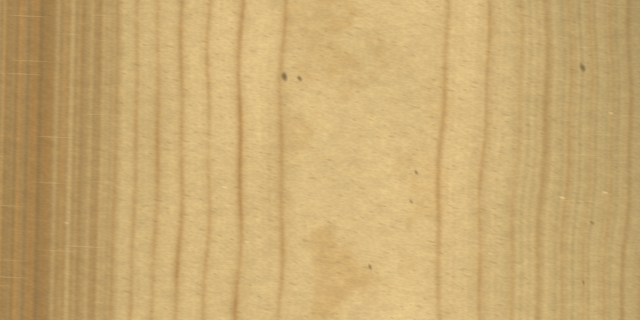
Write a Shadertoy shader that draws this texture.

```glsl
// Planed softwood board: vertical growth rings around a pale heart, with flecks and nicks.

const vec3 PALE   = vec3(0.890, 0.770, 0.537);
const vec3 HONEY  = vec3(0.785, 0.630, 0.395);
const vec3 STRAW  = vec3(0.755, 0.655, 0.440);
const vec3 RING   = vec3(0.670, 0.500, 0.285);
const vec3 SHADE  = vec3(0.595, 0.475, 0.295);
const vec3 KNOT   = vec3(0.450, 0.385, 0.260);
const vec3 NICK   = vec3(0.970, 0.870, 0.610);
const float HEART = 1.13;

vec2 hash2(vec2 p) {
    vec3 q = fract(p.xyx * vec3(0.1031, 0.1030, 0.0973));
    q += dot(q, q.yzx + 33.33);
    return fract((q.xx + q.yz) * q.zy);
}

mat2 rotation(float a) {
    return mat2(cos(a), sin(a), -sin(a), cos(a));
}

// Distance to the nearest scattered point
float cellular(vec2 p) {
    vec2 id = floor(p), f = fract(p);
    float d = 2.0;
    for (int j = -1; j <= 1; j++)
        for (int i = -1; i <= 1; i++) {
            vec2 o = vec2(i, j);
            d = min(d, length(o + hash2(id + o) - f));
        }
    return d;
}

// Layered, folded sines in about -1..1
float layeredSines(vec2 p) {
    float sum = 0.0, amp = 0.5;
    for (int i = 0; i < 5; i++) {
        sum += amp * sin(p.x + 1.4 * sin(p.y + float(i)));
        p = rotation(1.1) * p * 1.8 + 2.7;
        amp *= 0.62;
    }
    return sum;
}

// Soft elongated marks of varied size, one per cell; keep is the share of cells used
float dashes(vec2 p, vec2 cell, float keep, float seed) {
    vec2 g = p / cell;
    g.x += 7.0 * hash2(vec2(floor(g.y), seed)).x;
    vec2 id = floor(g) + seed;
    vec2 r = hash2(id + 71.0);
    vec2 q = fract(g) - 0.5 - 0.4 * (hash2(id) - 0.5);
    float reach = mix(0.13, 0.3, r.y);
    return smoothstep(1.0, 0.1, length(q / vec2(reach, 0.28))) * step(r.x, keep) * (0.3 + 0.7 * r.y);
}

// Growth lines whose spacing tightens away from the heart
float growthRings(float d) {
    float n = 10.0 * d * d + 1.3 * d + 0.05;
    float slope = 20.0 * d + 1.3;
    float offset = (fract(n + 0.5) - 0.5) / slope;
    float strength = 0.55 + 0.45 * hash2(vec2(floor(n + 0.5), 5.0)).x;
    float core = exp(-pow(offset / 0.0095, 2.0));
    float halo = exp(-abs(offset) / 0.025);
    return strength * (0.55 * core + 0.45 * halo) * smoothstep(0.14, 0.22, d);
}

// Narrow streaks along the grain
float streaks(float x) {
    return (sin(x * 205.0 + 2.0 * sin(x * 31.0)) + 0.7 * sin(x * 117.0 + 1.0)
          + 0.6 * sin(x * 331.0 + 3.0 * sin(x * 17.0))) / 2.3;
}

// Small dark knots scattered over the board
float knots(vec2 p, float width) {
    float mask = 0.0;
    for (int i = 0; i < 8; i++) {
        vec2 r = hash2(vec2(float(i) * 3.7, 12.0));
        vec2 s = hash2(vec2(float(i) * 5.3, 44.0));
        vec2 q = rotation(0.3 + s.y) * (p - vec2(0.4 + 1.5 * r.x, 0.05 + 0.9 * r.y));
        float size = mix(0.008, 0.020, s.x * s.x);
        float edge = length(q * vec2(1.0, 1.7)) + 0.002 * layeredSines(p * 110.0);
        mask = max(mask, smoothstep(size + width, 0.0, edge) * (0.5 + 0.5 * s.x));
    }
    return mask;
}

void mainImage(out vec4 fragColor, in vec2 fragCoord) {
    vec2 p = fragCoord / iResolution.y;
    p.x *= 2.0 * iResolution.y / iResolution.x;

    // Gentle lean and wobble of the grain
    float wobble = 0.008 * sin(p.y * 6.0 + p.x * 4.0) + 0.003 * sin(p.y * 17.0 + p.x * 9.0);
    float x = p.x - 0.024 * (p.y - 0.5) + wobble * smoothstep(0.2, 0.7, p.x);
    float d = abs(x - HEART);
    float left = smoothstep(0.40, 0.27, x);
    float right = smoothstep(1.35, 1.85, x);
    float heart = smoothstep(0.36, 0.08, d);

    // Broad tone
    float cloud = layeredSines(p * vec2(7.0, 5.0) + 1.0);
    vec3 col = mix(PALE, STRAW, 0.20 + 0.22 * cloud);
    col = mix(col, STRAW, 0.72 * right + 0.38 * smoothstep(0.75, 0.4, x));
    float bands = sin(x * 21.0 - 0.4) + 0.5 * sin(x * 52.0 + 1.0);
    col = mix(col, SHADE, left * clamp(0.66 + 0.24 * bands, 0.0, 1.0));
    col *= 1.0 - 0.07 * right * p.y - 0.05 * smoothstep(1.85, 2.0, x);

    // Soft resin smudges in the heart
    float smudge = layeredSines(p * vec2(11.0, 8.0) + 4.0) + 0.4 * layeredSines(p * 31.0);
    col = mix(col, HONEY, heart * 0.6 * smoothstep(-0.25, 1.0, smudge));

    // Rings and fine streaks
    float ringGain = mix(0.72, 0.52, smoothstep(0.1, 0.5, x - HEART));
    ringGain *= 0.85 + 0.28 * layeredSines(vec2(x * 20.0, p.y * 9.0));
    col = mix(col, RING, growthRings(d) * ringGain);
    col *= 1.0 + streaks(x) * (0.010 + 0.050 * left + 0.028 * right) * (1.0 - heart);

    // Fibre texture: mottles, fine cells and slanted flecks
    vec2 slanted = rotation(0.22) * p;
    col *= 1.0 + 0.020 * layeredSines(slanted * vec2(32.0, 75.0));
    col *= 1.0 - 0.045 * (cellular(slanted * vec2(22.0, 55.0)) - 0.5);
    col *= 1.0 + 0.060 * (cellular(slanted * vec2(60.0, 140.0)) - 0.5);
    float flecks = dashes(slanted, vec2(0.075, 0.020), 0.30, 3.0)
                 + dashes(rotation(0.3) * p, vec2(0.043, 0.015), 0.25, 19.0);
    col = mix(col, SHADE, 0.24 * min(flecks, 1.0) * (1.0 - 0.6 * left));
    float saw = dashes(rotation(0.7) * p, vec2(0.28, 0.026), 0.35, 29.0);
    col = mix(col, HONEY, 0.20 * saw * heart);

    // Knots, bright nicks and long scratches
    col = mix(col, KNOT, 0.85 * knots(p, 1.0 / iResolution.y));
    col = mix(col, NICK, 0.6 * dashes(slanted, vec2(0.055, 0.022), 0.005, 57.0));
    float scratches = dashes(rotation(0.05) * p, vec2(0.35, 0.013), 0.25, 83.0);
    col = mix(col, NICK, 0.20 * scratches * max(left, 0.6 * right));

    fragColor = vec4(col, 1.0);
}
```
